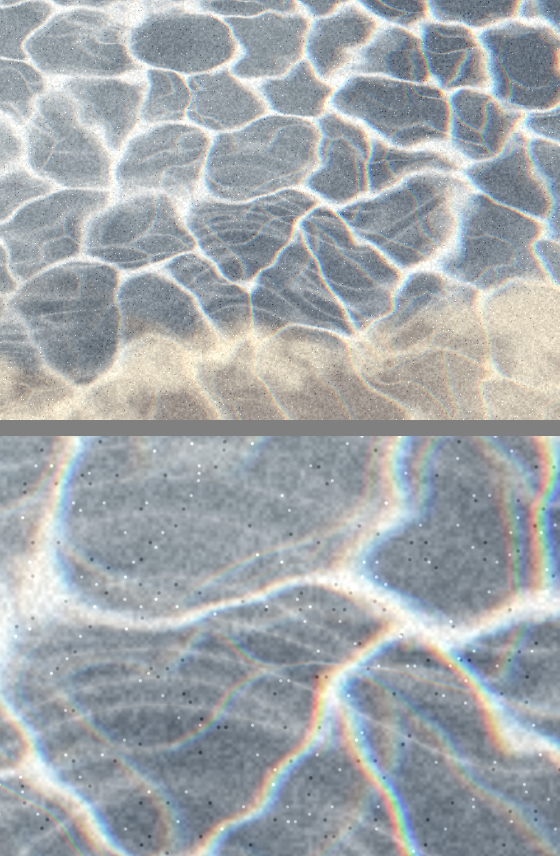
Top, the full canvas; bottom, a detail of the centre.
A Shadertoy shader for this texture:

```glsl
// Sunlight caustics rippling over a sandy sea floor seen through shallow water.

#define DEEP vec3(0.405, 0.45, 0.495)
#define SHALLOW vec3(0.585, 0.625, 0.65)
#define SAND vec3(0.635, 0.595, 0.56)
#define SUN vec3(1.0, 1.0, 0.985)
#define WARM_SUN vec3(1.0, 0.96, 0.86)
#define CELLS 4.1
#define LINE_WIDTH 0.08
#define LINE_GAIN 1.45
#define DISPERSION 0.0042
#define RIPPLE_GAIN 0.34
#define GRAIN_GAIN 0.10
#define EXPOSURE 1.2

vec2 hash2(vec2 p) {
    vec3 a = fract(p.xyx * vec3(0.1031, 0.1030, 0.0973));
    a += dot(a, a.yzx + 33.33);
    return fract((a.xx + a.yz) * a.zy);
}

float noise(vec2 p) {
    vec2 i = floor(p), f = fract(p);
    f = f * f * (3.0 - 2.0 * f);
    float low = mix(hash2(i).x, hash2(i + vec2(1, 0)).x, f.x);
    float high = mix(hash2(i + vec2(0, 1)).x, hash2(i + vec2(1, 1)).x, f.x);
    return mix(low, high, f.y);
}

float fbm(vec2 p) {
    float sum = 0.0, amp = 0.53;
    for (int i = 0; i < 4; i++) {
        sum += amp * noise(p);
        p = mat2(1.6, 1.2, -1.2, 1.6) * p + 17.3;
        amp *= 0.5;
    }
    return sum;
}

vec2 noise2(vec2 p) {
    return vec2(noise(p), noise(p + 31.7)) - 0.5;
}

// Distances to the three nearest jittered cell centres, in order
vec3 nearest(vec2 p) {
    vec2 cell = floor(p), f = fract(p);
    vec3 d = vec3(9.0);
    for (int y = -1; y <= 1; y++)
    for (int x = -1; x <= 1; x++) {
        vec2 g = vec2(x, y);
        float r = length(g + 0.1 + 0.8 * hash2(cell + g + 50.0) - f);
        if (r < d.x) d = vec3(r, d.xy);
        else if (r < d.y) d = vec3(d.x, r, d.y);
        else d.z = min(d.z, r);
    }
    return d;
}

// Share of warm shallow sand: bottom edge, rising at both sides
float sandMask(vec2 p) {
    float rise = 0.08 * smoothstep(0.45, 0.0, p.x) + 0.12 * smoothstep(0.9, 1.35, p.x);
    float shore = 0.24 + rise + 0.24 * (fbm(p * 5.0) - 0.5);
    return smoothstep(0.05, -0.05, p.y - shore);
}

float darkPool(vec2 p) {
    vec2 d = (p - vec2(0.12, 0.22)) / vec2(0.22, 0.13);
    return smoothstep(1.25, 0.55, length(d) + 0.9 * (fbm(p * 9.0) - 0.5));
}

// Bright net, wide folds, knots and faint filaments
float caustics(vec2 p, float sand) {
    vec2 q = vec2((p.x - 0.67) * (CELLS + 1.6 * p.y),
                  p.y * (CELLS + 2.0 * p.y) + 0.35 * p.x);
    q += 0.6 * noise2(q * 1.3) + 0.17 * noise2(q * 4.0);
    vec3 d = nearest(q);
    float edge = d.y - d.x, knot = d.z - d.x;
    float spread = noise(q * 1.1 + 7.0);
    float width = LINE_WIDTH * mix(0.55, 1.4, spread);
    float core = exp(-pow(edge / width, 2.0)) * mix(0.35, 1.0, noise(q * 1.7 + 3.0));
    float fold = smoothstep(0.32, 0.25, edge) * smoothstep(0.4, 0.65, spread);
    float glow = exp(-6.0 * edge);
    float spot = smoothstep(0.22, 0.06, knot);

    vec3 e = nearest(q * vec2(1.3, 1.7) + 0.9 * noise2(q * 1.9 + 5.0) + 23.0);
    float thread = exp(-pow((e.y - e.x) / 0.09, 2.0)) * smoothstep(0.35, 0.75, noise(q * 0.9 + 60.0));
    thread *= 0.6 + 0.5 * smoothstep(0.5, 1.0, p.y);
    return LINE_GAIN * core * (1.0 - 0.45 * sand) + 0.22 * fold + 0.10 * glow
         + 0.9 * spot + 0.5 * thread;
}

// Fine curved streaks, nearly level
float ripples(vec2 p) {
    vec2 q = vec2(p.x * 5.0, p.y * 34.0 + 9.0 * noise(p * 3.5));
    float ridge = 1.0 - abs(2.0 * noise(q) - 1.0);
    return pow(ridge, 3.0) * smoothstep(0.35, 0.65, noise(p * 3.2 + 11.0)) * smoothstep(0.85, 0.45, p.y);
}

// Round specks, one in some cells of a fine grid
float specks(vec2 p, float share) {
    vec2 h = hash2(floor(p)), c = fract(p) - 0.3 - 0.4 * h.yx;
    return step(h.x, share) * smoothstep(0.32, 0.1, length(c));
}

void mainImage(out vec4 fragColor, in vec2 fragCoord) {
    vec2 p = fragCoord / iResolution.y;
    float sand = sandMask(p), pool = darkPool(p);
    sand *= 1.0 - pool;

    // Floor: blue-grey depth, hazy top left, warm mottled sand
    float haze = 0.6 * smoothstep(0.9, 0.0, length(p - vec2(0.0, 1.0)));
    float depth = smoothstep(0.3, 0.7, fbm(p * vec2(3.0, 4.5) + 4.0));
    vec3 color = mix(DEEP, SHALLOW, clamp(0.75 * depth + haze, 0.0, 1.0));
    color = mix(color, SAND, 0.9 * sand);
    color *= 1.0 - 0.1 * pool;

    // Light, split sideways into colours
    float split = DISPERSION * (0.4 + p.x);
    vec3 light = vec3(caustics(p + vec2(split, 0.0), sand),
                      caustics(p, sand),
                      caustics(p - vec2(split, 0.0), sand));
    light *= 1.0 - 0.7 * pool;
    light += RIPPLE_GAIN * ripples(p);
    light += sand * 0.75 * smoothstep(0.48, 0.75, fbm(p * 7.0 + 9.0));
    light += 0.4 * smoothstep(0.45, 0.0, length(p - vec2(1.33, 0.1)));
    vec3 sun = mix(SUN, WARM_SUN, sand);
    color += (sun - color) * (1.0 - exp(-EXPOSURE * light));

    // Sand grains with scattered dark and glinting specks
    float grain = noise(p * 330.0) + noise(p * 190.0 + 5.0) - 1.0;
    color += GRAIN_GAIN * grain;
    color += 0.25 * specks(p * 170.0, 0.03) - 0.2 * specks(p * 150.0 + 9.0, 0.04);
    fragColor = vec4(clamp(color, 0.0, 1.0), 1.0);
}
```
